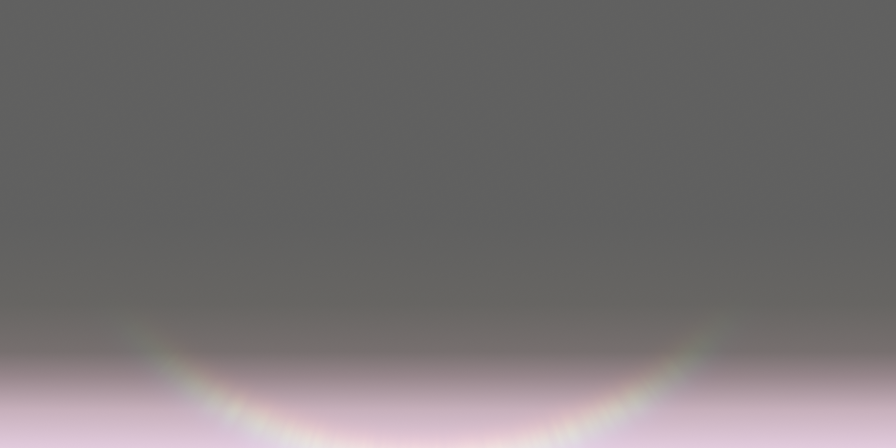
This background is drawn by a Shadertoy shader. Its source:

```glsl
const vec3 GREY = vec3(0.378, 0.378, 0.376);
const vec3 WARM_GREY = vec3(0.405, 0.398, 0.388);
const vec3 TAUPE = vec3(0.465, 0.436, 0.434);
const vec3 MAUVE = vec3(0.590, 0.525, 0.545);
const vec3 ROSE = vec3(0.780, 0.690, 0.735);
const vec3 LILAC = vec3(0.885, 0.795, 0.865);

const vec2 HALO_CENTER = vec2(0.95, 0.82);
const float HALO_RADIUS = 0.85;

float hash(float n) {
    return fract(sin(n * 127.1) * 43758.5453);
}

float noise(float x) {
    float cell = floor(x);
    float blend = smoothstep(0.0, 1.0, x - cell);
    return mix(hash(cell), hash(cell + 1.0), blend);
}

// Falls linearly from 1 at the low edge to 0 at the high edge
float falling(float low, float high, float x) {
    return 1.0 - clamp((x - low) / (high - low), 0.0, 1.0);
}

float bell(float x, float width) {
    return exp(-x * x / (width * width));
}

// Grey sky turning to a pink haze near the lower edge
vec3 haze(float y) {
    vec3 color = mix(GREY, WARM_GREY, falling(0.31, 0.50, y));
    color = mix(color, TAUPE, falling(0.215, 0.32, y));
    color = mix(color, MAUVE, falling(0.160, 0.215, y));
    color = mix(color, ROSE, falling(0.085, 0.160, y));
    return mix(color, LILAC, falling(0.0, 0.085, y));
}

// Colour bands with red inside, green between and blue outside
vec3 halo(vec2 p, vec2 center, float radius) {
    vec2 offset = p - center;
    float d = length(offset) - radius;
    float angle = atan(offset.x, -offset.y);
    float streaks = 0.6 * noise(angle * 38.0 + 40.0)
                  + 0.4 * noise(angle * 95.0 + 90.0);
    float fade = 1.0 - smoothstep(0.04, 0.36, p.y);
    vec3 bands = vec3(0.050 * bell(d + 0.025, 0.036),
                      0.088 * bell(d, 0.038),
                      0.030 * bell(d - 0.025, 0.040));
    return bands * fade * mix(0.75, 1.25, streaks);
}

void mainImage(out vec4 fragColor, in vec2 fragCoord) {
    vec2 p = fragCoord / iResolution.y;
    vec3 color = haze(p.y) + halo(p, HALO_CENTER, HALO_RADIUS);

    // Fine dither against banding
    float grain = hash(dot(floor(fragCoord), vec2(0.731, 1.937))) - 0.5;
    fragColor = vec4(color + grain / 255.0, 1.0);
}
```
